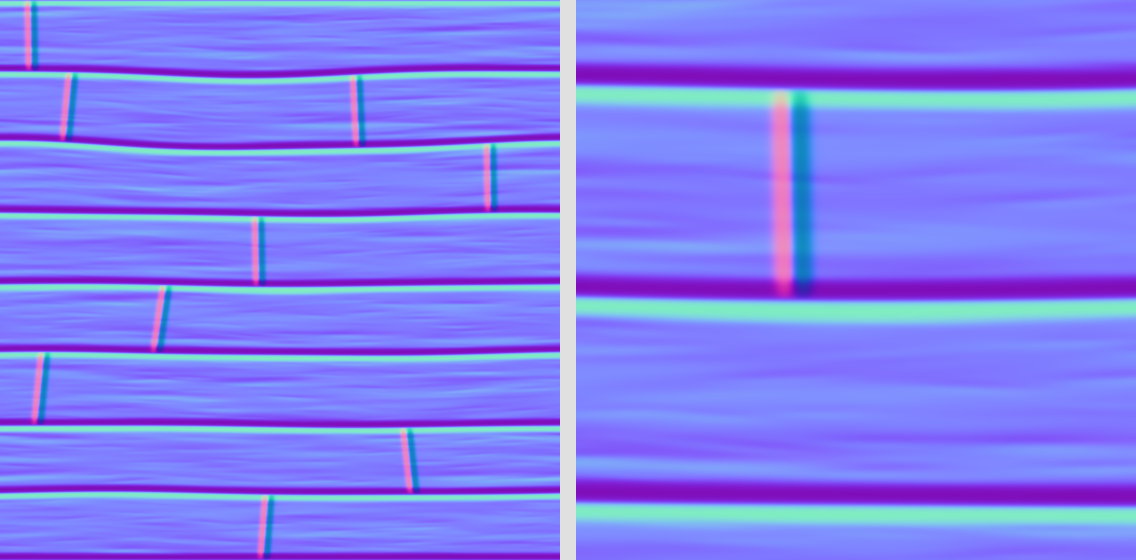
Left: the whole. Right: its middle third, enlarged.
A WebGL 2 fragment shader for this texture map:

```glsl
#version 300 es
precision highp float;

#define ROWS 8
#define SEAM_LIGHT 1.65
#define SEAM_DARK 2.0
#define SEAM_WIDTH 0.0062
#define JOINT_SLOPE 1.75
#define JOINT_WIDTH 0.0056
#define EDGE_OFFSET 0.0055
#define BROAD_GRAIN 0.13
#define STREAK_GRAIN 0.24
#define FINE_GRAIN 0.12

uniform vec2 u_resolution;
out vec4 fragColor;

const float TAU = 6.2832;

// Per plank row: joint position, joint lean, upper seam drop, upper seam bow
const vec4 PLANK[ROWS] = vec4[ROWS](
    vec4(0.056, -0.001, 0.0, 0.0),
    vec4(0.123, 0.006, 0.0065, 0.0062),
    vec4(0.876, -0.001, 0.0100, 0.0078),
    vec4(0.462, -0.001, 0.0078, 0.0035),
    vec4(0.288, 0.009, 0.0090, 0.0026),
    vec4(0.073, 0.0065, 0.0065, 0.0032),
    vec4(0.732, -0.0065, 0.0110, 0.0020),
    vec4(0.475, 0.0045, 0.0060, 0.0028));

vec2 hash2(vec2 p) {
    vec3 q = fract(vec3(p.xyx) * vec3(0.1031, 0.103, 0.0973));
    q += dot(q, q.yzx + 33.33);
    return fract((q.xx + q.yz) * q.zy);
}

float bell(float t, float width) {
    return exp(-t * t / (width * width));
}

// Depth of the seam above a row, measured down from the top
float seamDepth(int row, float x) {
    vec4 plank = PLANK[row % ROWS];
    float peak = 0.4 + 0.04 * float(row);
    float bend = cos(TAU * (x - peak)) + 0.25 * sin(2.0 * TAU * x + 2.1 * float(row));
    return float(row) / float(ROWS) + plank.z + plank.w * bend;
}

// Lit edge below a seam, shaded edge above it
float seamSlope(float t) {
    return SEAM_LIGHT * bell(t - EDGE_OFFSET, SEAM_WIDTH * 0.9)
         - SEAM_DARK * bell(t + EDGE_OFFSET, SEAM_WIDTH);
}

float jointSlope(float t) {
    t -= round(t);
    return JOINT_SLOPE * (bell(t + EDGE_OFFSET, JOINT_WIDTH) - bell(t - EDGE_OFFSET, JOINT_WIDTH));
}

// Cellular field of stretched grooves, periodic across the canvas
vec2 grooves(vec2 p, vec2 cells, float seed) {
    p *= cells;
    vec2 slope = vec2(0.0);
    for (int j = -1; j <= 1; j++) {
        for (int i = -1; i <= 1; i++) {
            vec2 cell = floor(p) + vec2(i, j);
            vec2 key = vec2(mod(cell.x, cells.x), cell.y + seed);
            vec2 center = hash2(key);
            vec2 traits = hash2(key + 71.7);
            vec2 d = p - cell - center;
            d.y += (traits.x - 0.5) * 0.9 * d.x;
            float fade = exp(-5.0 * d.x * d.x - 9.0 * d.y * d.y);
            float depth = 2.0 * traits.y - 0.7;
            slope += depth * fade * vec2(0.5 * d.x, 7.0 * d.y);
        }
    }
    return slope;
}

// Broad wavering grain from layered sines
float broadGrain(vec2 p, float seed) {
    float sum = 0.0;
    float amp = 0.6;
    float freq = 13.0;
    for (int k = 1; k <= 4; k++) {
        float n = float(k);
        float warp = 0.9 * sin(TAU * n * p.x + seed * n) + 0.6 * sin(TAU * (n + 2.0) * p.x + 40.0 * p.y);
        float strength = 0.65 + 0.35 * sin(TAU * (n + 1.0) * p.x + seed * 1.7 + n);
        sum += amp * strength * sin(TAU * freq * p.y + warp + seed * (n + 0.3));
        freq *= 1.7;
        amp *= 0.75;
    }
    return sum;
}

void main() {
    vec2 uv = gl_FragCoord.xy / u_resolution;
    float depth = 1.0 - uv.y;

    // Find the plank and its distance to both seams
    int row = int(floor(depth * float(ROWS)));
    if (depth < seamDepth(row, uv.x)) row = max(row - 1, 0);
    float top = depth - seamDepth(row, uv.x);
    float bottom = seamDepth(row + 1, uv.x) - depth;
    float inside = min(top, bottom);
    float seed = float(row) * 37.0 + 5.0;

    // Wood grain follows the bend of the plank
    vec2 wood = vec2(uv.x, top);
    vec2 grain = STREAK_GRAIN * grooves(wood, vec2(4.0, 46.0), seed);
    grain += FINE_GRAIN * grooves(wood, vec2(11.0, 92.0), seed + 400.0);
    grain.y += BROAD_GRAIN * broadGrain(wood, seed);
    vec2 slope = grain * smoothstep(0.0, 0.014, inside);

    // Seams and butt joints; the second row has two joints
    slope.y += seamSlope(top) + seamSlope(-bottom);
    float along = 1.0 - 2.0 * top / max(top + bottom, 0.001);
    vec4 plank = PLANK[row];
    float joint = jointSlope(uv.x - plank.x - plank.y * along);
    if (row == 1) joint += jointSlope(uv.x - plank.x - 0.516 + 0.5 * plank.y * along);
    slope.x += joint * smoothstep(-0.001, 0.007, inside);

    // Encode the surface normal
    vec3 normal = normalize(vec3(slope, 1.0));
    fragColor = vec4(0.5 + 0.5 * normal, 1.0);
}
```
